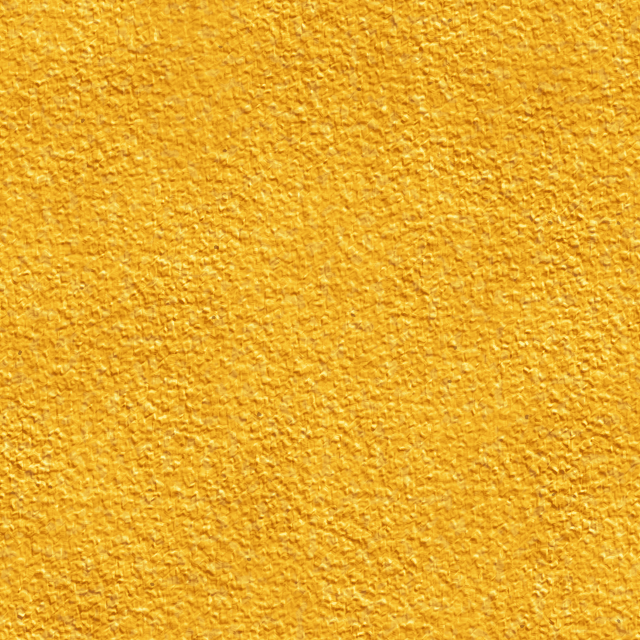
A WebGL 2 fragment shader for this texture:

```glsl
#version 300 es
precision highp float;
// Rough golden-yellow plaster: small crusty grains lit from the upper right.

uniform vec2 u_resolution;
out vec4 fragColor;

const float GRAIN_FREQ = 86.0;    // grains across the canvas
const float LUMP_FREQ = 58.0;     // clumps that join grains
const float GRIT_FREQ = 200.0;    // finest roughness
const vec2 GRAIN_STRETCH = vec2(0.94, 1.04);
const vec2 LIGHT_STEP = vec2(0.0020, 0.0043);
const float RELIEF = 3.9;         // contrast of the lit slopes
const float CAVITY = 0.7;         // darkening between grains
const float MEAN_HEIGHT = 0.27;
const float FLECK_FREQ = 26.0;    // grid of pale vertical flecks
const float SPECK_FREQ = 19.0;    // grid of dark specks

const vec3 CREVICE = vec3(0.69, 0.38, 0.03);
const vec3 SHADE = vec3(0.80, 0.48, 0.04);
const vec3 OCHRE = vec3(0.88, 0.60, 0.10);
const vec3 GOLD = vec3(0.94, 0.68, 0.14);
const vec3 YELLOW = vec3(0.97, 0.77, 0.20);
const vec3 PALE = vec3(0.98, 0.85, 0.36);
const vec3 GLINT = vec3(1.0, 0.92, 0.56);
const vec3 DUST_SHIFT = vec3(-0.01, 0.03, 0.09);
const vec3 RUST = vec3(0.55, 0.30, 0.10);

// Three random values in 0..1 for a grid cell
vec3 hash3(vec2 cell, uint seed) {
    uvec3 v = uvec3(uvec2(ivec2(cell) + 4096), seed);
    v = v * 1664525u + 1013904223u;
    v.x += v.y * v.z; v.y += v.z * v.x; v.z += v.x * v.y;
    v ^= v >> 16u;
    v.x += v.y * v.z; v.y += v.z * v.x; v.z += v.x * v.y;
    return vec3(v >> 8u) / 16777216.0;
}

float cornerSlope(vec2 cell, vec2 offset, uint seed) {
    float angle = 6.28319 * hash3(cell, seed).x;
    return dot(vec2(cos(angle), sin(angle)), offset);
}

// Gradient noise, roughly -0.7..0.7
float noise(vec2 p, uint seed) {
    vec2 i = floor(p), f = fract(p), e = vec2(1.0, 0.0);
    vec2 w = f * f * f * (f * (f * 6.0 - 15.0) + 10.0);
    float low = mix(cornerSlope(i, f, seed), cornerSlope(i + e.xy, f - e.xy, seed), w.x);
    float high = mix(cornerSlope(i + e.yx, f - e.yx, seed), cornerSlope(i + e.xx, f - e.xx, seed), w.x);
    return mix(low, high, w.y);
}

// Overlapping rounded grains of varied size and height
float grains(vec2 p) {
    vec2 cell = floor(p);
    float height = 0.0;
    for (int y = -1; y <= 1; y++) {
        for (int x = -1; x <= 1; x++) {
            vec2 c = cell + vec2(x, y);
            vec3 r = hash3(c, 11u);
            float radius = mix(0.35, 0.98, r.z);
            float size = mix(0.35, 1.0, hash3(c, 12u).x);
            float d = length(p - c - r.xy) / radius;
            height = max(height, size * (1.0 - smoothstep(0.1, 1.0, d)));
        }
    }
    return height;
}

float surfaceHeight(vec2 uv) {
    vec2 warp = vec2(noise(uv * 120.0, 1u), noise(uv * 120.0, 2u)) * 0.005;
    vec2 p = (uv + warp) * GRAIN_STRETCH;
    return 0.62 * grains(p * GRAIN_FREQ)
         + 0.5 * noise(p * LUMP_FREQ, 3u)
         + 0.4 * noise(p * GRIT_FREQ, 4u);
}

// Sparse soft ellipses, one chance per grid cell
float scatter(vec2 uv, float freq, vec2 radii, float chance, uint seed) {
    vec2 p = uv * freq, cell = floor(p);
    vec3 r = hash3(cell, seed);
    vec2 d = (fract(p) - mix(vec2(0.3), vec2(0.7), r.xy)) / radii;
    d += 0.7 * vec2(noise(uv * 150.0, 5u), noise(uv * 150.0, 6u));
    return step(r.z, chance) * (1.0 - smoothstep(0.5, 1.0, length(d)));
}

// Colour of a tone centred on zero
vec3 plasterColor(float tone) {
    vec3 c = mix(CREVICE, SHADE, smoothstep(-3.2, -1.85, tone));
    c = mix(c, OCHRE, clamp((tone + 1.85) / 0.97, 0.0, 1.0));
    c = mix(c, GOLD, clamp((tone + 0.88) / 0.82, 0.0, 1.0));
    c = mix(c, YELLOW, clamp((tone + 0.06) / 1.02, 0.0, 1.0));
    c = mix(c, PALE, clamp((tone - 0.96) / 0.94, 0.0, 1.0));
    return mix(c, GLINT, smoothstep(1.9, 3.2, tone));
}

void main() {
    vec2 uv = gl_FragCoord.xy / min(u_resolution.x, u_resolution.y);

    // Broad wear: smoother patches, uneven pigment, faint vertical brushing
    float wear = noise(uv * 5.0, 7u) + 0.6 * noise(uv * 13.0, 8u);
    float roughness = clamp(0.97 + 0.5 * wear, 0.65, 1.3);
    float pigment = 0.55 * noise(uv * vec2(3.0, 4.0), 9u) + 0.45 * noise(uv * 11.0, 10u);
    float brushing = 0.5 * noise(uv * vec2(72.0, 17.0), 13u);

    // Slope towards the light, and shade in the gaps
    float height = surfaceHeight(uv);
    float slope = height - surfaceHeight(uv + LIGHT_STEP);
    float relief = RELIEF * slope + CAVITY * (height - MEAN_HEIGHT);
    float tone = roughness * relief + pigment + brushing;

    // Pale flecks, dusty film and rusty specks
    tone += 1.5 * scatter(uv, FLECK_FREQ, vec2(0.09, 0.24), 0.09, 14u);
    vec3 color = plasterColor(tone);
    float dust = smoothstep(0.1, 0.35, noise(uv * 48.0, 15u) + 0.4 * noise(uv * 110.0, 16u));
    color += DUST_SHIFT * dust;
    float speck = scatter(uv, SPECK_FREQ, vec2(0.08, 0.07), 0.06, 17u);
    color = mix(color, RUST, 0.6 * speck);

    fragColor = vec4(clamp(color, 0.0, 1.0), 1.0);
}
```
